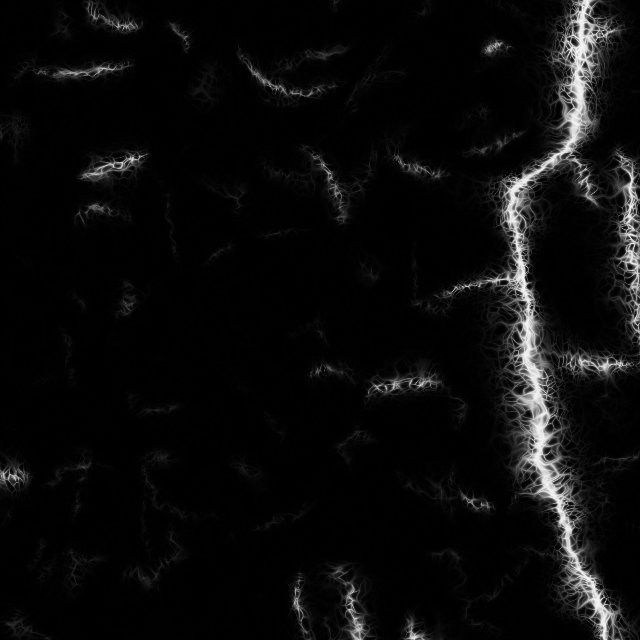
Give the GLSL for this texture, as a WebGL 2 fragment shader.

```glsl
#version 300 es
precision highp float;

uniform vec2 u_resolution;
out vec4 fragColor;

const float EXPOSURE = 4.3;       // gain before the soft clip
const float PEAK = 0.95;          // brightest level
const float WARP_SIZE = 0.011;    // largest bend of the discharge paths
const float WARP_FREQ = 19.0;
const float WEB_SCALE = 29.0;     // cells across the canvas, coarsest web
const float TRUNK_CORE = 0.0022;  // half width of the solid trunk
const float TRUNK_FRINGE = 0.0155;
const float SPARK_GRID = 5.5;     // cells across holding one spark each
const float SPARK_FRINGE = 0.008;
const float STRAND_WIDTH = 0.0015;
const float WISP_SCALE = 7.0;     // cells across whose borders glow faintly
const float WISP_CHARGE = 0.12;
const float GROUND_CHARGE = 0.007;

vec2 hash2(vec2 p) {
  vec3 q = fract(p.xyx * vec3(0.1031, 0.1030, 0.0973));
  q += dot(q, q.yzx + 33.33);
  return fract((q.xx + q.yz) * q.zy);
}

// Layered sines, turned at every layer
vec2 warp(vec2 p) {
  float freq = WARP_FREQ, size = WARP_SIZE;
  mat2 turn = mat2(0.8, 0.6, -0.6, 0.8);
  vec2 axis = p;
  for (int i = 0; i < 5; i++) {
    axis = turn * axis;
    vec2 bend = size * sin(freq * axis.yx + vec2(1.3, 4.1) * float(i + 1));
    p += bend;
    axis += bend;
    freq *= 1.9;
    size *= 0.58;
  }
  return p;
}

// Gap between the two nearest cell points: zero on cell borders
float cellBorder(vec2 p) {
  vec2 cell = floor(p), local = fract(p);
  float nearest = 9.0, second = 9.0;
  for (int y = -1; y <= 1; y++)
    for (int x = -1; x <= 1; x++) {
      vec2 o = vec2(x, y);
      float d = length(o + hash2(cell + o) - local);
      second = min(second, max(nearest, d));
      nearest = min(nearest, d);
    }
  return second - nearest;
}

// Filaments at three scales
float filaments(vec2 p) {
  float dark = 1.0, scale = WEB_SCALE, sharpness = 13.0, weight = 0.9;
  for (int i = 0; i < 3; i++) {
    vec2 q = p * scale + 17.0 * float(i);
    float fade = 0.65 + 0.35 * sin(q.x * 0.9 + 2.0 * sin(q.y * 0.7));
    dark *= 1.0 - weight * fade * exp(-sharpness * cellBorder(q));
    scale *= 1.75;
    sharpness *= 0.76;
    weight *= 0.92;
  }
  return 1.0 - dark;
}

float trunkPath(float y) {
  return 0.813 + 0.135 * smoothstep(0.48, -0.08, y)
       + 0.055 * smoothstep(0.69, 0.775, y) + 0.07 * smoothstep(0.74, 1.05, y);
}

// Signed distance is kept so that each flank swells on its own
float trunk(vec2 p) {
  float slope = (trunkPath(p.y + 0.005) - trunkPath(p.y - 0.005)) / 0.01;
  float side = (p.x - trunkPath(p.y)) * inversesqrt(1.0 + slope * slope);
  float swell = 0.5 + 0.5 * sin(p.y * 21.0 + 2.0 * sin(p.y * 9.0) + 0.8 * sign(side));
  float core = TRUNK_CORE * (0.6 + 0.5 * sin(p.y * 47.0));
  return exp(-max(abs(side) - core, 0.0) / (TRUNK_FRINGE * (0.5 + 0.8 * swell)));
}

// x: charge around a short spark, y: light of its two braided strands
vec2 spark(vec2 p, vec2 centre, float angle, float reach, float fringe) {
  vec2 dir = vec2(cos(angle), sin(angle)), rel = p - centre;
  float along = dot(rel, dir);
  float side = dot(rel, vec2(-dir.y, dir.x)) + 0.25 * along * along / reach * sin(angle * 9.0);
  float past = max(abs(along) - reach, 0.0);
  float braid = 0.0035 * sin(95.0 * along + 3.0 * sin(41.0 * along) + angle * 5.0);
  float strand = min(abs(side - braid), abs(side + braid));
  float taper = 1.0 - smoothstep(0.3, 1.25, abs(along) / reach);
  return vec2(exp(-length(vec2(side, past)) / fringe),
              exp(-strand / STRAND_WIDTH)) * taper;
}

// One spark per grid cell, most of them dim and near level
vec2 scatteredSparks(vec2 p) {
  vec2 cell = floor(p * SPARK_GRID), sum = vec2(0.0);
  for (int y = -1; y <= 1; y++)
    for (int x = -1; x <= 1; x++) {
      vec2 id = cell + vec2(x, y);
      vec2 place = hash2(id + 31.0), kind = hash2(id + 57.0), force = hash2(id + 83.0);
      float angle = (kind.x - 0.5) * 0.9 + (kind.y > 0.7 ? 1.65 : 0.0);
      float power = 0.05 + 0.85 * pow(force.x, 2.4);
      float reach = mix(0.03, 0.085, force.y);
      sum += power * spark(p, (id + place) / SPARK_GRID, angle, reach, SPARK_FRINGE * (0.6 + power));
    }
  return sum;
}

void main() {
  vec2 p = gl_FragCoord.xy / u_resolution;
  vec2 path = warp(p);
  float web = filaments(path);

  // Side branches, crown and fork of the trunk
  vec2 sparks = scatteredSparks(path);
  sparks += spark(path, vec2(0.985, 0.61), 1.75, 0.15, 0.014);
  sparks += 0.6 * spark(path, vec2(0.925, 0.935), 0.4, 0.08, 0.02);
  sparks += 0.6 * spark(path, vec2(0.9, 0.72), 2.1, 0.06, 0.007);

  // Broken faint veins on the dark ground
  float veins = exp(-13.0 * cellBorder(path * WISP_SCALE + 5.0));
  float gaps = smoothstep(-0.1, 0.9, sin(27.0 * p.x + 2.0 * sin(19.0 * p.y)) * sin(25.0 * p.y + 2.0 * sin(17.0 * p.x)));

  // Charge lights the web; the strongest charge fills it solid
  float body = trunk(path);
  float charge = body + sparks.x + WISP_CHARGE * veins * gaps + GROUND_CHARGE;
  float light = web * pow(charge, 1.4) + 0.45 * pow(body, 8.0);
  light += 0.3 * sparks.y * (0.1 + 1.3 * web);
  fragColor = vec4(vec3(PEAK * (1.0 - exp(-EXPOSURE * light))), 1.0);
}
```
